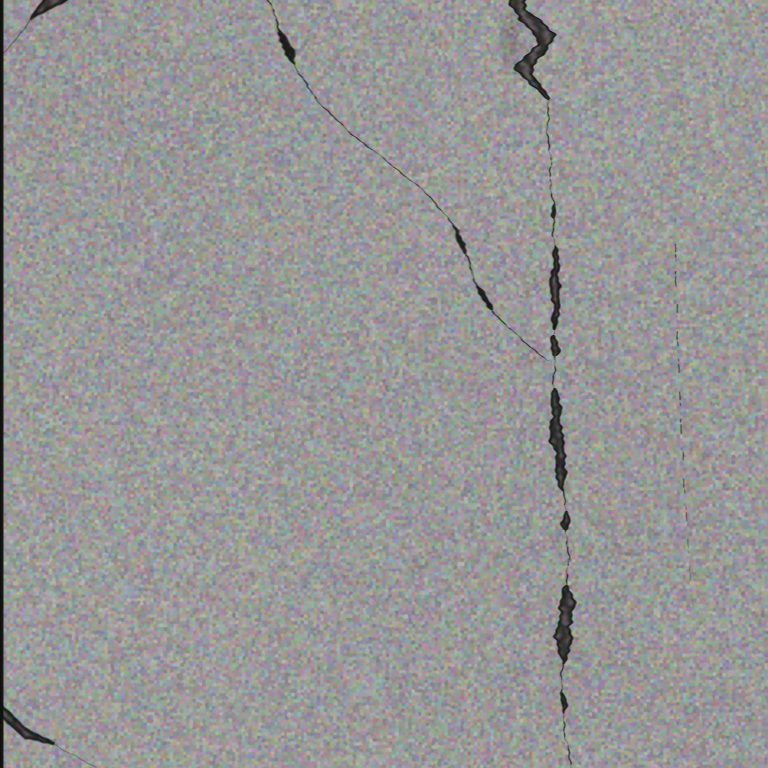
Write a Shadertoy shader that draws this texture.

```glsl
const vec3 PLASTER = vec3(0.600, 0.601, 0.598);
const vec3 CRACK_DARK = vec3(0.11, 0.12, 0.105);
const vec3 CRACK_LIT = vec3(0.36, 0.34, 0.35);
const float GRAIN_CELLS = 235.0;     // grains across the canvas
const float GRAIN_CONTRAST = 0.27;
const float GRAIN_GREYNESS = 0.30;   // 0 = fully coloured grains
const float GRAIN_SHARPNESS = 5.0;
const float SOFT = 0.0017;           // edge softness
const float HAIR = 0.0007;           // hairline half width
const float BORDER = 0.0045;         // dark strip at the left
const float BRANCH_END = 0.53;       // height where the branch joins

// Crack openings: centre height, half length, half width
const vec3 MAIN_GAPS[8] = vec3[8](
    vec3(0.965, 0.095, 0.017), vec3(0.725, 0.010, 0.005),
    vec3(0.625, 0.055, 0.008), vec3(0.550, 0.014, 0.008),
    vec3(0.428, 0.068, 0.011), vec3(0.322, 0.013, 0.007),
    vec3(0.187, 0.052, 0.014), vec3(0.085, 0.014, 0.005));
const vec3 BRANCH_GAPS[3] = vec3[3](
    vec3(0.940, 0.024, 0.008), vec3(0.688, 0.020, 0.005),
    vec3(0.612, 0.016, 0.007));

vec4 hash42(vec2 p) {
    vec4 q = fract(p.xyxy * vec4(0.1031, 0.1030, 0.0973, 0.1099));
    q += dot(q, q.wzxy + 33.33);
    return fract((q.xxyz + q.yzzw) * q.zywx);
}

// Cellular grain: random colours of jittered cells, softly blended
vec3 grain(vec2 p) {
    vec2 cell = floor(p);
    vec3 sum = vec3(0.0);
    float total = 0.0;
    for (int y = -1; y <= 1; y++)
    for (int x = -1; x <= 1; x++) {
        vec2 id = cell + vec2(x, y);
        vec4 rnd = hash42(id + 17.0);
        vec2 d = id + 0.2 + 0.6 * hash42(id + 191.0).xy - p;
        float weight = exp(-GRAIN_SHARPNESS * dot(d, d));
        sum += weight * mix(rnd.rgb, rnd.aaa, GRAIN_GREYNESS);
        total += weight;
    }
    return sum / total - 0.5;
}

// Layered sines for ragged outlines, about -1 to 1
float ragged(float t) {
    return 0.5 * sin(t * 97.0) + 0.3 * sin(t * 231.0 + 1.3) + 0.2 * sin(t * 517.0 + 4.0);
}

float opening(float t, vec3 gap) {
    float s = (t - gap.x) / gap.y;
    float profile = sqrt(max(0.0, 1.0 - s * s));
    return gap.z * profile * (0.72 + 0.28 * ragged(t * 1.3 + gap.x));
}

float cover(float d) { return 1.0 - smoothstep(-SOFT, SOFT, d); }

float dashes(float t, float gapShare) {
    return smoothstep(gapShare - 0.3, gapShare + 0.3, ragged(t * 1.7 + 2.0));
}

// Distance to a stroke tapering from radius r.x to r.y
float taper(vec2 p, vec2 a, vec2 b, vec2 r) {
    vec2 ab = b - a;
    float h = clamp(dot(p - a, ab) / dot(ab, ab), 0.0, 1.0);
    return length(p - a - ab * h) - mix(r.x, r.y, h);
}

float mainPath(float t) {
    float top = smoothstep(0.85, 0.93, t);
    float zigzag = 0.018 * (cos((t - 0.95) * 70.0) - 1.0);
    return 0.743 - 0.034 * t + top * zigzag - 0.008 * sin(t * 16.0) * (1.0 - top) * (1.0 - t)
         + 0.0028 * ragged(t);
}

float branchPath(float t) {
    float s = 3.14159 * (1.0 - t) / (1.0 - BRANCH_END);
    float bend = -0.015 * sin(s) - 0.014 * sin(2.0 * s) - 0.018 * sin(3.0 * s) + 0.009 * sin(4.0 * s);
    return 0.35 + 0.116 * s + bend + 0.002 * ragged(t * 1.4);
}

void mainImage(out vec4 fragColor, in vec2 fragCoord) {
    vec2 uv = fragCoord / iResolution.xy;
    float t = uv.y;

    // Grainy plaster with slow tonal drift
    vec3 color = PLASTER + GRAIN_CONTRAST * grain(uv * GRAIN_CELLS);
    color += 0.007 * sin(uv.x * 5.0 + 1.0) * sin(uv.y * 4.0 + 0.6);
    color -= 0.09 * exp(-dot((uv - vec2(0.665, 0.95)) * vec2(65.0, 24.0),
                             (uv - vec2(0.665, 0.95)) * vec2(65.0, 24.0)));

    // Main crack and its joining branch
    float mainWidth = 0.0, branchWidth = 0.0;
    for (int i = 0; i < 8; i++) mainWidth = max(mainWidth, opening(t, MAIN_GAPS[i]));
    for (int i = 0; i < 3; i++) branchWidth = max(branchWidth, opening(t, BRANCH_GAPS[i]));
    float side = uv.x - mainPath(t);
    float mainDist = abs(side) - mainWidth;
    float branchDist = 0.8 * abs(uv.x - branchPath(t)) - branchWidth * 0.8;
    float crack = max(cover(mainDist) * step(0.001, mainWidth),
                      cover(abs(side) - HAIR) * mix(0.35, 1.0, dashes(t, -0.1)));
    float branch = max(cover(branchDist) * step(0.001, branchWidth),
                       cover(0.8 * abs(uv.x - branchPath(t)) - HAIR) * mix(0.45, 1.0, dashes(t, -0.2)));
    crack = max(crack, branch * step(BRANCH_END, t));

    // Broken hairline on the right
    float hairX = 0.879 + 0.065 * (0.7 - t) * (0.7 - t) + 0.015 * max(0.0, 0.7 - t) + 0.001 * ragged(t);
    float hairFade = smoothstep(0.16, 0.40, t) * (1.0 - smoothstep(0.67, 0.71, t));
    float hair = cover(abs(uv.x - hairX) - 0.0004) * dashes(t + 0.37, 0.1);
    crack = max(crack, hair * (0.8 * hairFade + 0.12));

    // Corner cracks
    vec2 rough = uv + 0.0015 * vec2(ragged(uv.y), ragged(uv.x));
    float corner = taper(rough, vec2(0.040, 0.974), vec2(0.078, 1.010), vec2(0.001, 0.014));
    corner = min(corner, taper(rough, vec2(0.0, 0.077), vec2(0.035, 0.043), vec2(0.007, 0.006)));
    corner = min(corner, taper(rough, vec2(0.035, 0.043), vec2(0.070, 0.032), vec2(0.006, 0.002)));
    float faint = min(taper(rough, vec2(0.0, 0.925), vec2(0.040, 0.974), vec2(HAIR)),
                      taper(rough, vec2(0.070, 0.032), vec2(0.125, 0.0), vec2(HAIR * 0.5)));
    crack = max(crack, max(cover(corner), 0.5 * cover(faint)));

    // Lit inner faces, dark rims, and the border strip
    float depth = max(-mainDist, -corner);
    float facet = 0.5 + 0.5 * sin(uv.x * 330.0 + uv.y * 85.0 + 2.0 * ragged(t));
    float lit = smoothstep(0.001, 0.007, depth) * mix(0.3, 1.0, facet);
    vec3 inside = mix(CRACK_DARK, CRACK_LIT, lit) + 0.1 * grain(uv * GRAIN_CELLS);
    color = mix(color, inside, crack);
    color = mix(color, CRACK_DARK * 0.6, cover(uv.x - BORDER));
    fragColor = vec4(clamp(color, 0.0, 1.0), 1.0);
}
```
